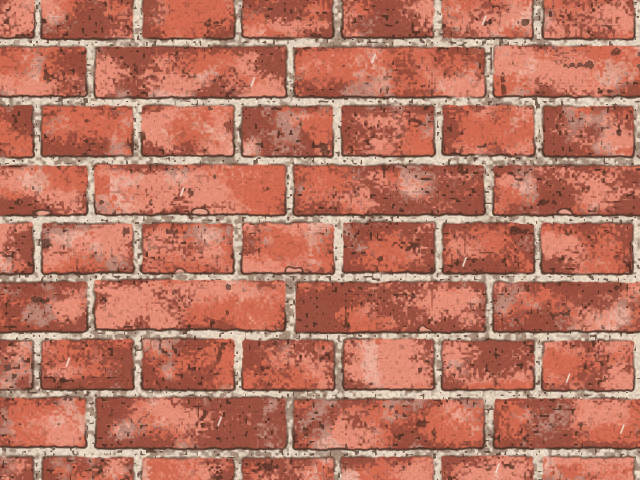
Give the GLSL for this texture, as a WebGL 2 fragment shader.

```glsl
#version 300 es
precision highp float;
// Weathered red brick wall: courses of short bricks alternating with long ones in sandy mortar.
uniform vec2 u_resolution;
out vec4 fragColor;

const vec3 CLAY_LIGHT = vec3(0.90, 0.56, 0.47);
const vec3 CLAY_MID = vec3(0.82, 0.42, 0.32);
const vec3 CLAY_BURNT = vec3(0.57, 0.29, 0.23);
const vec3 SAND = vec3(0.90, 0.83, 0.75);
const vec3 SAND_DULL = vec3(0.64, 0.54, 0.47);
const vec3 SOOT = vec3(0.28, 0.18, 0.14);
const vec3 SCRATCH = vec3(0.95, 0.88, 0.82);

const float COURSE = 0.1221;      // course height, in canvas heights
const float FIRST_JOINT = 0.0573; // lowest horizontal joint
const float JOINT = 0.0165;       // mortar width

struct Brick { vec2 local; vec2 halfSize; vec2 id; };

float hash(vec2 p) {
  vec3 q = fract(p.xyx * 0.1031);
  q += dot(q, q.yzx + 33.33);
  return fract((q.x + q.y) * q.z);
}

float noise(vec2 p) {
  vec2 i = floor(p), f = fract(p);
  f = f * f * (3.0 - 2.0 * f);
  return mix(mix(hash(i), hash(i + vec2(1, 0)), f.x),
             mix(hash(i + vec2(0, 1)), hash(i + vec2(1, 1)), f.x), f.y);
}

float fbm(vec2 p) {
  float sum = 0.0, amp = 0.533;
  for (int i = 0; i < 4; i++) {
    sum += amp * noise(p);
    p = p * 2.03 + 17.3;
    amp *= 0.5;
  }
  return sum;
}

float roundedBox(vec2 p, vec2 halfSize, float radius) {
  vec2 q = abs(p) - halfSize + radius;
  return length(max(q, 0.0)) + min(max(q.x, q.y), 0.0) - radius;
}

float segment(vec2 p, vec2 dir) {
  return length(p - dir * clamp(dot(p, dir) / dot(dir, dir), -1.0, 1.0));
}

// Even courses hold short bricks, odd courses long ones.
Brick layBrick(vec2 p) {
  float y = (p.y - FIRST_JOINT) / COURSE + 1.0;
  float row = floor(y);
  bool isLong = mod(row, 2.0) > 0.5;
  float width = isLong ? 0.4150 : 0.2083;
  float x = (p.x - (isLong ? 0.1892 : 0.0790)) / width;
  vec2 id = vec2(floor(x), row) + 20.0;
  vec2 size = vec2(width, COURSE);
  vec2 shift = (vec2(hash(id + 3.0), hash(id + 8.0)) - 0.5) * 0.004;
  vec2 trim = vec2(hash(id + 5.0), hash(id + 11.0)) * 0.003;
  return Brick((fract(vec2(x, y)) - 0.5) * size + shift, (size - JOINT - trim) * 0.5, id);
}

vec3 mortarColor(vec2 p) {
  float patchy = fbm(p * 13.0 + 40.0) * 0.6 + noise(p * 130.0) * 0.4;
  vec3 color = mix(SAND, SAND_DULL, smoothstep(0.47, 0.68, patchy));
  color *= 0.92 + 0.16 * noise(p * 260.0);
  return mix(color, SOOT, 0.7 * smoothstep(0.74, 0.92, noise(p * 170.0 + 9.0)));
}

vec3 brickColor(vec2 p, Brick b, float dist) {
  vec2 q = p + b.id * 3.7;
  float tone = hash(b.id + 31.0) - 0.5;
  float burn = hash(b.id + 47.0) - 0.5;
  float edge = smoothstep(-0.028, 0.0, dist);
  float grain = noise(q * 190.0);
  // Mottled clay, then burnt patches broken up by grain
  float cloud = fbm(q * vec2(9.0, 14.0)) + 0.22 * tone + 0.22 * (grain - 0.5);
  vec3 color = mix(CLAY_MID, CLAY_LIGHT, smoothstep(0.40, 0.60, cloud));
  float stain = fbm(q * vec2(11.0, 17.0) + 60.0) + 0.26 * burn + 0.10 * edge;
  float burnt = smoothstep(0.46, 0.68, stain + 0.34 * (grain - 0.5));
  color = mix(color, CLAY_BURNT, 0.9 * burnt);
  // Pale bloom and dark pits
  float bloom = smoothstep(0.60, 0.78, fbm(q * 16.0 + 90.0) + 0.2 * (grain - 0.5));
  color = mix(color, SCRATCH, 0.38 * bloom);
  float pits = smoothstep(0.76, 0.92, noise(q * 150.0 + 7.0));
  color = mix(color, SOOT, pits * (0.2 + 0.6 * smoothstep(0.42, 0.62, stain)));
  float blots = smoothstep(0.83, 0.9, noise(q * 38.0 + 5.0) * 0.85 + 0.15 * grain);
  color = mix(color, SOOT, 0.65 * blots);
  return color * (0.95 + 0.10 * noise(q * 300.0));
}

// A pale scratch and a chipped edge, each on only some bricks.
vec3 addDamage(vec3 color, vec2 p, Brick b, float aa) {
  vec2 spot = vec2(hash(b.id + 61.0), hash(b.id + 67.0)) * 1.4 - 0.7;
  float scratch = segment(b.local - spot * b.halfSize, vec2(0.003, 0.008)) - 0.0016;
  color = mix(color, SCRATCH, step(0.68, hash(b.id + 71.0)) * smoothstep(aa, -aa, scratch));
  vec2 chipAt = vec2(-spot.y, -1.0) * b.halfSize;
  float chip = length((b.local - chipAt) * vec2(0.65, 1.0)) - 0.016 + 0.010 * noise(p * 75.0);
  float hasChip = step(0.80, hash(b.id + 83.0));
  color = mix(color, mix(CLAY_LIGHT, SAND, 0.25), hasChip * smoothstep(aa, -aa, chip));
  return mix(color, SOOT, 0.8 * hasChip * smoothstep(0.0015 + aa, 0.0, abs(chip)));
}

void main() {
  vec2 p = gl_FragCoord.xy / u_resolution.y;
  float aa = 1.0 / u_resolution.y;
  Brick b = layBrick(p + vec2(0.0, 0.004 * (noise(p * 3.0) - 0.5)));
  float rough = (noise(p * 45.0) - 0.5) * 0.0035 + (noise(p * 140.0) - 0.5) * 0.0025;
  float dist = roundedBox(b.local, b.halfSize, 0.006) + rough;
  vec3 face = addDamage(brickColor(p, b, dist), p, b, aa);
  vec3 color = mix(mortarColor(p), face, smoothstep(aa, -aa, dist));
  // Grimy outline, heavier beneath each brick
  float under = smoothstep(0.3, -0.9, b.local.y / b.halfSize.y);
  float grime = smoothstep(0.25, 0.65, noise(p * 24.0 + 15.0) + 0.3 * under);
  float outline = smoothstep(0.0025 + aa, 0.0, abs(dist - 0.0005));
  color = mix(color, SOOT, outline * grime * (0.55 + 0.35 * under));
  fragColor = vec4(color, 1.0);
}
```
